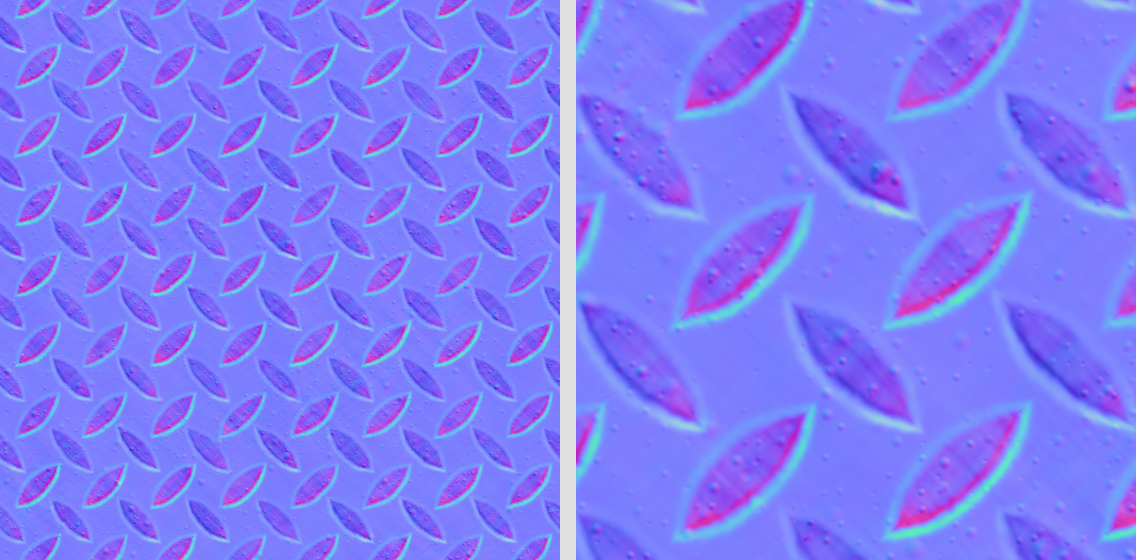
Left, the full canvas; right, a detail of the centre.
Write a WebGL 2 fragment shader that draws this texture map.

```glsl
#version 300 es
precision highp float;

uniform vec2 u_resolution;
out vec4 fragColor;

vec2 hash2(vec2 p) {
    vec3 h = fract(p.xyx * vec3(0.1031, 0.1030, 0.0973));
    h += dot(h, h.yzx + 33.33);
    return fract((h.xx + h.yz) * h.zy);
}

// Slope of sparse round pits, one per random cell
vec2 pits(vec2 p, float density) {
    vec2 id = floor(p);
    vec2 rnd = hash2(id);
    vec2 d = fract(p) - mix(vec2(0.36), vec2(0.64), hash2(id + 71.0));
    float radius = mix(0.22, 0.36, rnd.y);
    float fall = smoothstep(radius, 0.0, length(d));
    return step(rnd.x, density) * fall * d / radius * (rnd.y - 0.35) * 3.6;
}

// Slope of layered, warped sines
vec2 ripples(vec2 p) {
    vec2 slope = vec2(0.0);
    float amp = 1.0;
    for (int i = 0; i < 6; i++) {
        float angle = float(i) * 2.4 + 0.6;
        vec2 dir = vec2(cos(angle), sin(angle));
        slope += amp * dir * cos(dot(p, dir) + 1.7 * sin(dot(p.yx, dir) * 0.63 + angle));
        p *= 1.55;
        amp *= 0.85;
    }
    return slope;
}

// Slope of one lattice of raised lenses; side is +1 for rising, -1 for falling.
// The z component is the lens coverage.
vec3 lenses(vec2 p, float side, vec2 rough) {
    vec2 id = floor(p);
    vec2 rnd = hash2(id + side * 19.0 + 40.0);
    vec2 q = fract(p) - 0.5 - (rnd - 0.5) * 0.015;
    vec2 axis = side > 0.0 ? vec2(0.72, 0.69) : vec2(0.7, -0.71);
    vec2 down = vec2(axis.y, -axis.x);
    float along = dot(q, axis);
    float across = dot(q, down);

    float halfWidth = mix(0.103, 0.122, rnd.x) * (1.0 - pow(abs(along) / 0.385, 2.4));
    float edge = abs(across) - halfWidth + 0.006 * rough.x;
    float inside = smoothstep(0.025, -0.025, edge);
    float lower = smoothstep(-0.04, 0.04, across);
    float tip = smoothstep(0.14, 0.33, -side * along);

    float worn = mix(0.7, 1.2, rnd.y) * (1.0 + 0.16 * rough.y);
    float rim = exp(-pow((edge + 0.014) / 0.024, 2.0)) * mix(0.15, 1.0, lower);
    float halo = exp(-pow((edge - 0.043) / 0.03, 2.0)) * mix(0.32, 1.0, lower);
    float rimGain = worn * (side > 0.0 ? 1.0 : 0.45);
    float haloGain = worn * (side > 0.0 ? 1.15 : mix(0.4, 0.95, tip));

    // Inner tilt, steep rim, and the dished border around it
    vec2 slope = down * vec2(0.08, 0.33 + 0.07 * rough.y) * inside;
    slope += down * vec2(0.68, 0.52) * rim * rimGain;
    slope -= down * vec2(0.26, 0.78) * halo * haloGain;

    // Lower tip
    slope += vec2(0.36, -0.12) * tip * inside * worn;
    return vec3(slope, inside);
}

void main() {
    vec2 uv = gl_FragCoord.xy / u_resolution;
    vec2 p = uv * 8.0;

    // Uneven column and row spacing
    vec2 grid = p;
    grid.x += 0.05 * cos((p.x - 3.2) * 0.785) - 0.01;
    grid.y += 0.02 * cos(p.y * 0.785);

    vec2 rough = ripples(p * 8.0 + 2.0);
    vec3 rising = lenses(grid + vec2(0.0, 0.43), 1.0, rough);
    vec3 falling = lenses(grid + vec2(0.5, -0.092), -1.0, rough);
    float raised = max(rising.z, falling.z);
    vec2 slope = vec2(-0.025, -0.01) + rising.xy + falling.xy;

    // Rolled surface, rougher on the lenses and in scattered patches
    float patchy = smoothstep(0.5, 1.6, sin(p.x * 1.3 + 2.0 * sin(p.y * 0.8))
                                      + sin(p.y * 1.9 - p.x * 0.7));
    slope += ripples(p * 3.5) * mix(0.015, 0.03, raised);
    slope += ripples(p * 12.0 + 5.0) * (0.015 + 0.018 * patchy + 0.05 * raised);

    // Pits and grains
    for (int i = 0; i < 3; i++) {
        float scale = 5.0 + 4.0 * float(i);
        vec2 offset = vec2(3.7, 8.3) * float(i);
        slope += pits(p * scale + offset, 0.2 + 0.18 * patchy + 0.3 * raised)
               * (0.36 + 0.24 * raised);
    }

    slope *= min(1.0, 0.9 / max(length(slope), 0.001));
    vec3 normal = vec3(slope, sqrt(1.0 - dot(slope, slope)));
    vec3 color = normal * 0.5 + 0.5;
    color.b -= 0.005 + 0.012 * raised;
    fragColor = vec4(color, 1.0);
}
```
